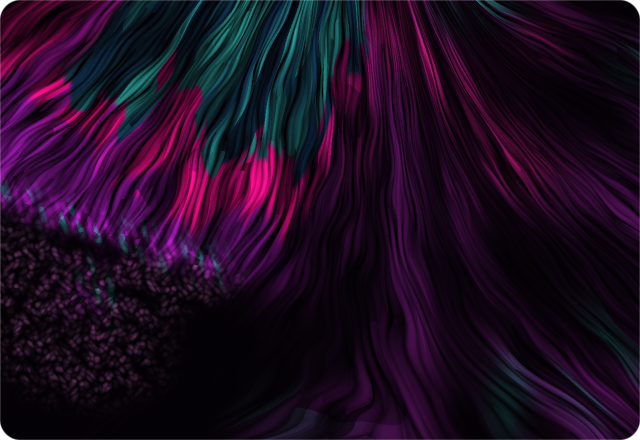
Reproduce this background procedurally as a Shadertoy shader.

```glsl
// Dark feathered strands fanning from the top in teal, pink and violet, over a scaly lower left.

const vec3 INK = vec3(0.012, 0.004, 0.018);
const vec3 NAVY = vec3(0.04, 0.15, 0.24);
const vec3 TEAL = vec3(0.13, 0.55, 0.51);
const vec3 PINK = vec3(0.86, 0.04, 0.47);
const vec3 VIOLET = vec3(0.47, 0.07, 0.52);
const vec3 PLUM = vec3(0.25, 0.05, 0.26);
const vec3 ROSE = vec3(0.56, 0.07, 0.35);
const vec3 ASH = vec3(0.42, 0.21, 0.38);

vec2 hash2(vec2 p) {
    vec3 q = fract(p.xyx * vec3(0.1031, 0.103, 0.0973));
    q += dot(q, q.yzx + 33.33);
    return fract((q.xx + q.yz) * q.zy);
}

// Cellular noise: x is the distance to the nearest point, y its random id.
vec2 cells(vec2 p) {
    vec2 base = floor(p), best = vec2(9.0, 0.0);
    for (int j = -1; j <= 1; j++)
    for (int i = -1; i <= 1; i++) {
        vec2 cell = base + vec2(i, j);
        float d = length(cell + hash2(cell + 40.0) - p);
        if (d < best.x) best = vec2(d, hash2(cell + 91.0).x);
    }
    return best;
}

float blob(vec2 p, vec2 center, vec2 radius) {
    vec2 q = (p - center) / radius;
    return exp(-dot(q, q));
}

float above(float value, float softness) {
    return smoothstep(-softness, softness, value);
}

// Strand coordinates: x is the angle across the fan, y the distance along it.
vec2 fanCoords(vec2 p) {
    float sagLeft = max(0.6 - p.y, 0.0), sagRight = max(0.85 - p.y, 0.0);
    float x = p.x + 1.05 * sagLeft * sagLeft * smoothstep(1.0, 0.3, p.x);
    x -= 0.42 * sagRight * sagRight * smoothstep(0.8, 1.45, p.x);
    float pivotY = mix(1.45, 1.15, smoothstep(0.65, 1.15, p.x));
    vec2 d = vec2(x - 0.81, pivotY - p.y);
    vec2 f = vec2(atan(d.x, d.y), length(d));
    f.x += 0.016 * sin(8.0 * f.y + 11.0 * f.x) + 0.008 * sin(19.0 * f.y - 23.0 * f.x + 1.0);
    f.x += 0.003 * sin(43.0 * f.y + 57.0 * f.x);
    return f;
}

float strandShade(vec2 f, vec2 lock) {
    vec2 hair = cells(f * vec2(85.0, 6.0));
    vec2 fine = cells(f * vec2(150.0, 9.0) + 7.0);
    float body = smoothstep(0.95, 0.1, hair.x) * mix(0.3, 1.0, hair.y);
    float fold = 0.6 + 0.4 * sin(47.0 * f.x + 2.0 * sin(7.0 * f.y + 14.0 * f.x));
    float shade = (0.75 * body + 0.32 * fine.y * fine.y) * mix(0.55, 1.15, fold) * mix(0.7, 1.2, lock.y);
    return 1.25 * shade / (1.0 + 0.45 * shade);
}

vec3 scene(vec2 p) {
    vec2 f = fanCoords(p);
    vec2 lock = cells(f * vec2(28.0, 3.0));
    float shade = strandShade(f, lock);
    float jag = 0.11 * (lock.y - 0.5) + 0.045 * sin(32.0 * f.x + 1.0);

    // Colour bands down the left side of the fan
    float bowl = 0.63 + 1.2 * (p.x - 0.56) * (p.x - 0.56) + 0.2 * smoothstep(0.68, 0.85, p.x);
    float tealEdge = bowl + 0.16 * blob(p, vec2(0.4, p.y), vec2(0.06, 1.0));
    float fan = above(0.05 - f.x + 0.3 * jag, 0.04);
    float teal = above(p.y - tealEdge + jag, 0.012) * fan * above(f.x + 0.85 + 0.5 * jag, 0.03);
    float pink = above(p.y - bowl + 0.13 + 0.8 * jag, 0.03) * fan;
    pink *= 1.0 - 0.8 * step(0.7, fract(lock.y * 7.0)) * smoothstep(0.5, 0.35, p.x);
    float violetEdge = 0.585 - 0.33 * p.x;
    float violet = above(p.y - violetEdge + 0.05 + 0.3 * jag, 0.04) * smoothstep(0.8, 0.55, p.x);

    vec3 color = mix(PLUM, VIOLET, violet);
    color = mix(color, PINK, pink * mix(0.4, 1.0, smoothstep(0.85, 0.65, p.x)));
    float tint = 0.5 + 0.5 * sin(17.0 * f.x + 4.0 * f.y + 5.0 * lock.y);
    color = mix(color, mix(NAVY, TEAL, tint * tint), teal);

    // Rose and teal accents on the right and along the bottom
    float along = clamp((0.97 - p.y) / 0.33, 0.0, 1.0);
    float ridge = blob(p, vec2(mix(0.87, 1.17, along), mix(0.97, 0.64, along)), vec2(0.1));
    ridge += 0.8 * blob(p, vec2(1.23, 0.91), vec2(0.09, 0.06)) + 0.8 * blob(p, vec2(0.8, 0.7), vec2(0.05, 0.12));
    color = mix(color, ROSE, min(ridge, 1.0) * (1.0 - teal) * smoothstep(0.1, 0.6, lock.y + 0.2));
    float accent = blob(p, vec2(1.09, 0.98), vec2(0.08, 0.05)) + blob(p, vec2(1.15, 0.08), vec2(0.05, 0.09));
    accent += blob(p, vec2(1.37, 0.2), vec2(0.08, 0.12)) * step(0.5, lock.y);
    accent += 0.8 * blob(p, vec2(1.43, 0.85), vec2(0.05)) + 0.5 * blob(p, vec2(0.6, 0.07), vec2(0.16, 0.09));
    color = mix(color, TEAL * 0.85, min(accent, 1.0) * smoothstep(0.25, 0.55, lock.y + 0.1));

    // Broad shadows between the strands
    float light = 1.0 - 0.97 * blob(p, vec2(0.54, 0.22), vec2(0.24, 0.19));
    light *= 1.0 - 0.85 * blob(p, vec2(1.3, 0.76), vec2(0.18, 0.12));
    light *= 1.0 - 0.75 * blob(p, vec2(1.2, 0.38), vec2(0.16, 0.2));
    light *= 1.0 - 0.75 * blob(p, vec2(1.43, 1.0), vec2(0.18, 0.13));
    light *= 1.0 - 0.55 * blob(p, vec2(0.72, 0.44), vec2(0.09, 0.2));
    light *= 1.0 - 0.75 * blob(p, vec2(0.0, 1.0), vec2(0.25, 0.16));
    light *= 1.0 - 0.5 * blob(p, vec2(0.38, 0.86), vec2(0.08, 0.13));
    light *= 1.0 - 0.97 * above(violetEdge - 0.05 - p.y, 0.04) * smoothstep(0.62, 0.45, p.x);
    float furrow = smoothstep(-0.7, 0.6, sin(21.0 * f.x + 2.5 * sin(5.0 * f.y + 9.0 * f.x)));
    light *= mix(1.0, mix(0.35, 1.05, furrow), max(smoothstep(0.75, 0.9, p.x), smoothstep(0.5, 0.35, p.y)));
    color = INK + color * max(shade - 0.06, 0.0) * light * 1.6;

    // Scales in the lower left with a bright fringe
    float mound = blob(p, vec2(0.04, 0.38), vec2(0.15, 0.14)) + blob(p, vec2(0.38, 0.37), vec2(0.18, 0.07));
    mound += blob(p, vec2(0.2, 0.2), vec2(0.2, 0.13));
    vec2 clump = cells(p * 24.0 + 0.4 * sin(p.yx * 40.0));
    vec2 scale = cells(p * 75.0 + 0.4 * sin(p.yx * 90.0));
    float relief = smoothstep(0.8, 0.1, scale.x) * (0.2 + 0.8 * scale.y) * smoothstep(0.9, 0.2, clump.x);
    color += ASH * relief * smoothstep(0.2, 0.8, mound) * above(violetEdge - 0.02 - p.y, 0.03) * 0.8;
    vec2 flame = cells(vec2(p.x * 60.0 + p.y * 15.0, p.y * 18.0));
    float fringe = blob(p, vec2(p.x, violetEdge - 0.03), vec2(1.0, 0.04)) * smoothstep(0.57, 0.48, p.x);
    fringe += 0.7 * blob(p, vec2(0.2, 0.34), vec2(0.07, 0.07));
    vec3 spark = mix(VIOLET, TEAL, step(0.65, flame.y));
    return color + spark * fringe * smoothstep(0.8, 0.1, flame.x) * (0.2 + 0.8 * scale.y) * 0.8;
}

void mainImage(out vec4 fragColor, in vec2 fragCoord) {
    vec3 color = vec3(0.0);
    for (int k = 0; k < 4; k++) {
        vec2 offset = 0.5 * vec2(k % 2, k / 2) - 0.25;
        color += 0.25 * scene((fragCoord + offset) / iResolution.y);
    }
    // Rounded white corners
    vec2 halfSize = 0.5 * iResolution.xy / iResolution.y;
    vec2 corner = abs(fragCoord / iResolution.y - halfSize) - halfSize + 0.047;
    float outside = length(max(corner, 0.0)) - 0.047;
    fragColor = vec4(mix(color, vec3(1.0), above(outside, 1.0 / iResolution.y)), 1.0);
}
```
